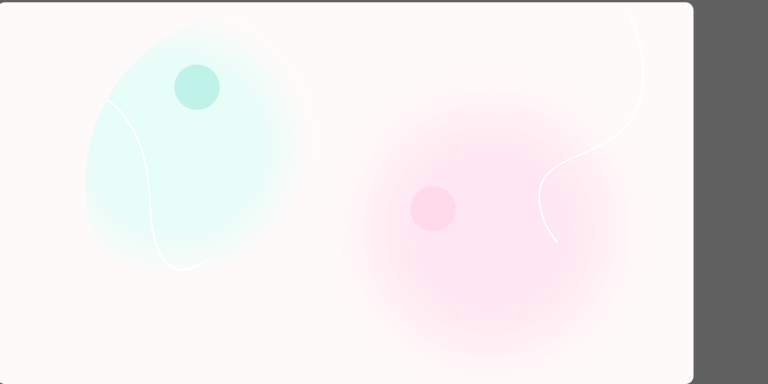
Reproduce this background procedurally as a Shadertoy shader.

```glsl
// Pale rounded card with mint and pink glows, two dots and thin white curves on grey.

// All lengths are in canvas heights, origin at the lower left.
const vec3 GREY       = vec3(0.38);
const vec3 PAPER      = vec3(1.0, 0.982, 0.98);
const vec3 MINT_GLOW  = vec3(0.905, 0.992, 0.972);
const vec3 PINK_GLOW  = vec3(1.0, 0.907, 0.945);
const vec3 MINT_DOT   = vec3(0.75, 0.95, 0.915);
const vec3 PINK_DOT   = vec3(1.0, 0.855, 0.92);
const vec3 LINE_COLOR = vec3(1.0);

const vec2  CARD_CENTER = vec2(0.899, 0.497);
const vec2  CARD_HALF   = vec2(0.907, 0.497);
const float CARD_CORNER = 0.021;

const vec2  MINT_CENTER = vec2(0.456, 0.622);
const vec2  PINK_CENTER = vec2(1.276, 0.401);
const vec2  MINT_FADE   = vec2(0.18, 0.39);   // inner and outer radius
const vec2  PINK_FADE   = vec2(0.17, 0.45);

// Two overlapping discs bound the mint glow.
const vec2  SIDE_CENTER = vec2(0.669, 0.523);
const float SIDE_RADIUS = 0.448;
const vec2  BASE_CENTER = vec2(0.456, 0.661);
const float BASE_RADIUS = 0.37;

const vec2  MINT_DOT_POS = vec2(0.513, 0.773);
const vec2  PINK_DOT_POS = vec2(1.128, 0.456);
const float DOT_RADIUS   = 0.059;
const float LINE_HALF    = 0.0023;
const int   CURVE_STEPS  = 20;

float roundedBox(vec2 p, vec2 halfSize, float corner) {
    vec2 q = abs(p) - halfSize + corner;
    return length(max(q, 0.0)) + min(max(q.x, q.y), 0.0) - corner;
}

float disc(vec2 p, vec2 center, float radius) {
    return length(p - center) - radius;
}

float segment(vec2 p, vec2 a, vec2 b) {
    vec2 ab = b - a;
    float t = clamp(dot(p - a, ab) / dot(ab, ab), 0.0, 1.0);
    return length(p - a - ab * t);
}

// Distance to a cubic Bezier curve, walked in short segments.
float bezier(vec2 p, vec2 a, vec2 b, vec2 c, vec2 d) {
    float nearest = 1e3;
    vec2 last = a;
    for (int i = 1; i <= CURVE_STEPS; i++) {
        float t = float(i) / float(CURVE_STEPS);
        float s = 1.0 - t;
        vec2 next = s*s*s*a + 3.0*s*s*t*b + 3.0*s*t*t*c + t*t*t*d;
        nearest = min(nearest, segment(p, last, next));
        last = next;
    }
    return nearest;
}

float glow(vec2 p, vec2 center, vec2 fade) {
    return 1.0 - smoothstep(fade.x, fade.y, length(p - center));
}

void mainImage(out vec4 fragColor, in vec2 fragCoord) {
    vec2 p = fragCoord / iResolution.y;
    float pixel = 1.0 / iResolution.y;

    // Soft glows
    vec3 color = mix(PAPER, PINK_GLOW, glow(p, PINK_CENTER, PINK_FADE));
    float bound = max(disc(p, SIDE_CENTER, SIDE_RADIUS),
                      disc(p, BASE_CENTER, BASE_RADIUS));
    float inside = clamp(0.5 - bound / pixel, 0.0, 1.0);
    color = mix(color, MINT_GLOW, inside * glow(p, MINT_CENTER, MINT_FADE));

    // Dots
    float mintDot = disc(p, MINT_DOT_POS, DOT_RADIUS);
    float pinkDot = disc(p, PINK_DOT_POS, DOT_RADIUS);
    color = mix(color, MINT_DOT, clamp(0.5 - mintDot / pixel, 0.0, 1.0));
    color = mix(color, PINK_DOT, clamp(0.5 - pinkDot / pixel, 0.0, 1.0));

    // Left curve
    float line = bezier(p, vec2(0.281, 0.740), vec2(0.365, 0.674),
                           vec2(0.388, 0.570), vec2(0.391, 0.466));
    line = min(line, bezier(p, vec2(0.391, 0.466), vec2(0.398, 0.318),
                               vec2(0.448, 0.258), vec2(0.539, 0.323)));

    // Right curve
    line = min(line, bezier(p, vec2(1.638, 0.964), vec2(1.693, 0.844),
                               vec2(1.688, 0.727), vec2(1.620, 0.661)));
    line = min(line, bezier(p, vec2(1.620, 0.661), vec2(1.536, 0.583),
                               vec2(1.404, 0.591), vec2(1.404, 0.487)));
    line = min(line, bezier(p, vec2(1.404, 0.487), vec2(1.406, 0.440),
                               vec2(1.424, 0.401), vec2(1.451, 0.370)));
    color = mix(color, LINE_COLOR, clamp(0.5 - (line - LINE_HALF) / pixel, 0.0, 1.0));

    // Card over the grey ground
    float card = roundedBox(p - CARD_CENTER, CARD_HALF, CARD_CORNER);
    color = mix(GREY, color, clamp(0.5 - card / pixel, 0.0, 1.0));

    fragColor = vec4(color, 1.0);
}
```
